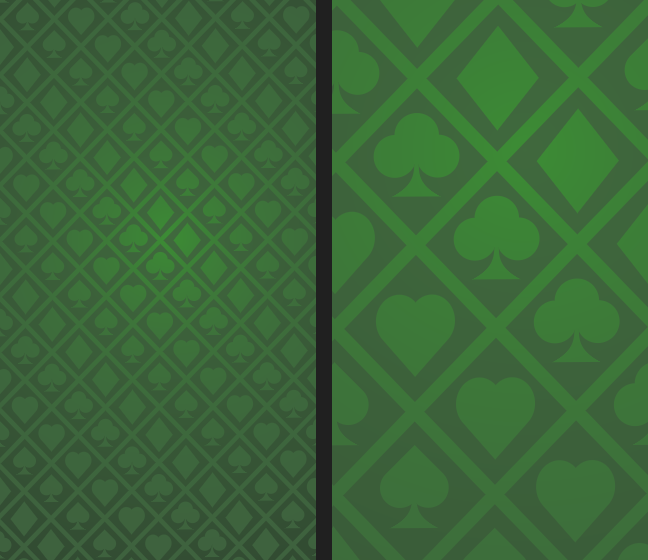
Left: the whole. Right: its middle third, enlarged.
Write a Shadertoy shader that draws this pattern.

```glsl
#define PITCH vec2(0.1701, 0.1757)     // suit spacing, in canvas widths
#define ORIGIN vec2(0.0081, 0.213)     // one diamond, from the canvas centre
#define SKEW 0.0066                    // slight lean of the lattice
#define LINE_HALF 0.042                // half line width, in pitches
#define GLOW_CENTER vec2(0.037, 0.137)
#define GLOW_FALLOFF 2.5

// All suit distances are in units of the horizontal pitch.
float diamondShape(vec2 p) {
    vec2 size = vec2(0.255, 0.325);
    p = abs(p);
    return (p.x * size.y + p.y * size.x - size.x * size.y) / length(size);
}

// Unit heart: tip at the origin, about 1.1 high.
float unitHeart(vec2 p) {
    p.x = abs(p.x);
    if (p.x + p.y > 1.0) return length(p - vec2(0.25, 0.75)) - 0.35355;
    vec2 notch = p - vec2(0.0, 1.0);
    vec2 side = p - 0.5 * max(p.x + p.y, 0.0);
    return sqrt(min(dot(notch, notch), dot(side, side))) * sign(p.x - p.y);
}

float heartShape(vec2 p) {
    vec2 size = vec2(0.406, 0.462);
    return unitHeart((p + vec2(0.0, 0.30)) / size) * size.x;
}

// Narrow stalk flaring into a flat foot.
float stemShape(vec2 p, float foot) {
    float t = clamp(-p.y / -foot, 0.0, 1.0);
    t = clamp(p.y / foot, 0.0, 1.0);
    float halfWidth = 0.014 + 0.136 * t * t * t;
    return max(abs(p.x) - halfWidth, max(foot - p.y, p.y - 0.08));
}

float spadeShape(vec2 p) {
    float size = 0.353;
    float leaf = unitHeart(vec2(p.x, 0.31 - p.y) / size) * size;
    return min(leaf, stemShape(p, -0.205));
}

float clubShape(vec2 p) {
    float top = length(p - vec2(0.0, 0.165)) - 0.138;
    float sides = length(vec2(abs(p.x), p.y) - vec2(0.133, 0.035)) - 0.133;
    return min(min(top, sides), stemShape(p, -0.215));
}

float suitShape(vec2 p, float suit) {
    if (suit < 0.5) return diamondShape(p);
    if (suit < 1.5) return spadeShape(p);
    if (suit < 2.5) return heartShape(p);
    return clubShape(p);
}

void mainImage(out vec4 fragColor, in vec2 fragCoord) {
    vec2 p = (fragCoord - 0.5 * iResolution.xy) / iResolution.x;

    // Diagonal lattice: cells are centred on integer coordinates.
    vec2 q = p - ORIGIN;
    q = (q - SKEW * q.yx) / PITCH;
    vec2 diagonal = vec2(q.x - q.y, q.x + q.y);
    vec2 cell = floor(diagonal + 0.5);
    vec2 f = diagonal - cell;
    vec2 local = 0.5 * vec2(f.x + f.y, f.y - f.x);
    local.y *= PITCH.y / PITCH.x;

    // Suits advance along one diagonal and stay constant on the other.
    float suit = suitShape(local, mod(cell.y, 4.0));
    float border = (0.5 - max(abs(f.x), abs(f.y))) * 0.718 - LINE_HALF;
    float pixel = 1.0 / (iResolution.x * PITCH.x);
    float ink = clamp(0.5 - min(suit, border) / pixel, 0.0, 1.0);

    // Bright centre fading into a muted, darker rim.
    float r = length(p - GLOW_CENTER);
    float glow = exp(-GLOW_FALLOFF * r);
    vec3 cloth = mix(vec3(0.25, 0.41, 0.24), vec3(0.20, 0.305, 0.20), clamp(r, 0.0, 1.1));
    vec3 print = mix(vec3(0.242, 0.37, 0.245), vec3(0.235, 0.55, 0.205), glow);
    fragColor = vec4(mix(cloth, print, ink), 1.0);
}
```
